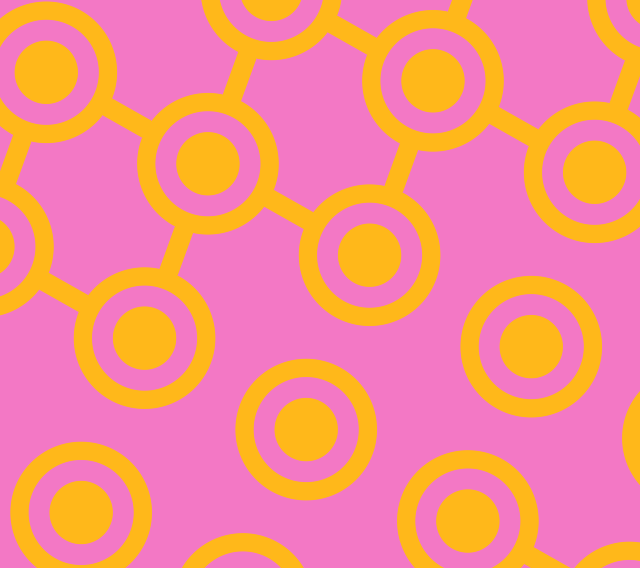
This pattern is drawn by a WebGL 2 fragment shader. Its source:

```glsl
#version 300 es
precision highp float;

uniform vec2 u_resolution;
out vec4 fragColor;

// Colours
const vec3 PINK = vec3(0.953, 0.471, 0.773);
const vec3 AMBER = vec3(1.0, 0.722, 0.102);

// Lattice, in units of canvas height
const vec2 ORIGIN = vec2(0.0815, 0.8727);
const vec2 STEP_A = vec2(0.2846, -0.1610);
const vec2 STEP_B = vec2(-0.1116, -0.3070);

// Node and link sizes
const float DOT_RADIUS = 0.0558;
const float RING_RADIUS = 0.1086;
const float RING_HALF_WIDTH = 0.0161;
const float LINK_HALF_WIDTH = 0.0171;

// Diagonals repeat in this period; the first few send out links
const float LINK_PERIOD = 4.0;
const float LINKED_DIAGONALS = 2.0;

const float FAR = 10.0;

float segmentDistance(vec2 p, vec2 along) {
    float t = clamp(dot(p, along) / dot(along, along), 0.0, 1.0);
    return length(p - along * t);
}

float patternDistance(vec2 p) {
    mat2 lattice = mat2(STEP_A, STEP_B);
    vec2 cell = floor(inverse(lattice) * (p - ORIGIN));
    float node = FAR;
    float link = FAR;

    // Nodes and outgoing links at the four corners of the cell
    for (int j = 0; j <= 1; j++) {
        for (int i = 0; i <= 1; i++) {
            vec2 corner = cell + vec2(i, j);
            vec2 q = p - ORIGIN - lattice * corner;
            node = min(node, length(q));
            float diagonal = mod(corner.x + corner.y + 0.5, LINK_PERIOD);
            if (diagonal < LINKED_DIAGONALS) {
                link = min(link, segmentDistance(q, STEP_A));
                link = min(link, segmentDistance(q, STEP_B));
            }
        }
    }

    // Links stop inside the ring band, leaving the gap around the dot clear
    float spot = node - DOT_RADIUS;
    float ring = abs(node - RING_RADIUS) - RING_HALF_WIDTH;
    float bar = max(link - LINK_HALF_WIDTH, RING_RADIUS - node);
    return min(min(spot, ring), bar);
}

void main() {
    vec2 p = gl_FragCoord.xy / u_resolution.y;
    float halfPixel = 0.6 / u_resolution.y;
    float ink = 1.0 - smoothstep(-halfPixel, halfPixel, patternDistance(p));
    fragColor = vec4(mix(PINK, AMBER, ink), 1.0);
}
```
